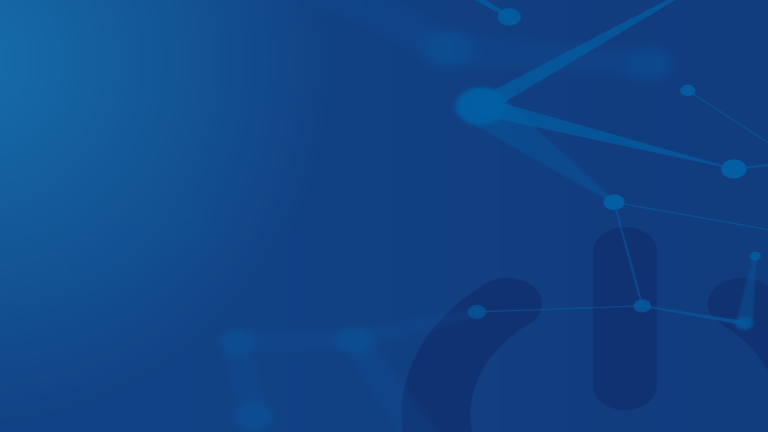
Reproduce this background procedurally as a WebGL 1 fragment shader.

```glsl
precision highp float;
// Deep blue technology backdrop: a soft light at the upper left, a dark
// power symbol at the lower right, and a network of tapered links and round
// nodes at several focus depths, all made from signed distances.

uniform vec2 u_resolution;

const vec3 NODE_BLUE = vec3(0.01, 0.37, 0.64);
const vec3 HAZE_BLUE = vec3(0.05, 0.33, 0.61);

// Coverage of a signed distance, never sharper than one pixel
float cover(float dist, float blur) {
  float soft = max(blur, 0.75 / u_resolution.y);
  return 1.0 - smoothstep(-soft, soft, dist);
}

float node(vec2 p, vec2 center, float radius, float blur) {
  return cover(length(p - center) - radius, blur);
}

// Segment whose half width runs from widthA to widthB
float link(vec2 p, vec2 a, vec2 b, float widthA, float widthB, float blur) {
  vec2 ab = b - a;
  float t = clamp(dot(p - a, ab) / dot(ab, ab), 0.0, 1.0);
  return cover(length(p - a - ab * t) - mix(widthA, widthB, t), blur);
}

// Open ring with round ends and an upright bar in its gap
float powerSymbol(vec2 p) {
  vec2 q = vec2(abs(p.x), p.y);
  vec2 ringEnd = vec2(0.204, 0.257);
  float ring = q.x * ringEnd.y > q.y * ringEnd.x
    ? abs(length(q) - length(ringEnd)) : length(q - ringEnd);
  float bar = length(vec2(q.x, q.y - clamp(q.y, 0.066, 0.379)));
  return min(ring - 0.060, bar - 0.0555);
}

void main() {
  vec2 uv = gl_FragCoord.xy / u_resolution;
  vec2 p = uv * vec2(4.0 / 3.0, 1.0); // wide canvas stretches circles sideways

  // Base gradient and corner light
  vec3 color = mix(vec3(0.067, 0.260, 0.520), vec3(0.067, 0.235, 0.495),
                   smoothstep(0.2, 1.0, uv.x));
  float reach = length((uv - vec2(-0.04, 0.86)) * vec2(1.78, 1.0));
  float light = clamp(1.0 - reach / 0.84, 0.0, 1.0);
  color = mix(color, vec3(0.085, 0.430, 0.670), light);

  // Dim spots in the light
  float spots = max(node(p, vec2(0.318, 0.468), 0.045, 0.05),
                    0.8 * node(p, vec2(0.190, 0.420), 0.065, 0.07));
  color = mix(color, HAZE_BLUE, 0.17 * spots);

  // Power symbol
  color = mix(color, vec3(0.067, 0.195, 0.440),
              0.95 * cover(powerSymbol(p - vec2(1.085, 0.040)), 0.0));

  // Node places: far ones are out of focus
  vec2 farTop = vec2(0.778, 0.886), farRight = vec2(1.128, 0.852);
  vec2 farLeft = vec2(0.411, 0.208), farMid = vec2(0.615, 0.213);
  vec2 farLow = vec2(0.441, 0.035);
  vec2 hub = vec2(0.835, 0.754), top = vec2(0.884, 0.961);
  vec2 fork = vec2(1.066, 0.532), east = vec2(1.274, 0.609);
  vec2 upper = vec2(1.194, 0.791), small = vec2(1.311, 0.407);
  vec2 low = vec2(1.115, 0.292), west = vec2(0.828, 0.278);
  vec2 corner = vec2(1.292, 0.252);

  // Far layer
  float haze = link(p, farTop, vec2(0.573, 1.03), 0.034, 0.040, 0.018);
  haze = max(haze, link(p, farTop, farRight, 0.034, 0.030, 0.018));
  haze = max(haze, link(p, farLeft, farMid, 0.024, 0.022, 0.010));
  haze = max(haze, link(p, farLeft, farLow, 0.024, 0.026, 0.010));
  haze = max(haze, link(p, farMid, west, 0.024, 0.008, 0.010));
  haze = max(haze, link(p, farMid, vec2(0.740, -0.03), 0.024, 0.030, 0.010));
  color = mix(color, HAZE_BLUE, 0.20 * haze);

  float farNodes = node(p, farTop, 0.043, 0.022);
  farNodes = max(farNodes, 0.8 * node(p, farRight, 0.040, 0.022));
  farNodes = max(farNodes, node(p, farLeft, 0.029, 0.014));
  farNodes = max(farNodes, node(p, farMid, 0.032, 0.014));
  farNodes = max(farNodes, node(p, farLow, 0.033, 0.014));
  color = mix(color, NODE_BLUE, 0.30 * farNodes);

  // Broad links between the near and far layers
  float broad = link(p, hub, fork, 0.042, 0.003, 0.005);
  broad = max(broad, link(p, small, corner, 0.003, 0.014, 0.004));
  color = mix(color, NODE_BLUE, 0.38 * broad);

  // Sharp links
  float beams = link(p, hub, vec2(1.172, 1.005), 0.018, 0.004, 0.002);
  beams = max(beams, link(p, hub, east, 0.020, 0.001, 0.002));
  beams = max(beams, link(p, top, vec2(0.815, 1.015), 0.004, 0.007, 0.002));
  color = mix(color, NODE_BLUE, 0.72 * beams);

  float threads = link(p, upper, vec2(1.340, 0.664), 0.0014, 0.0014, 0.0);
  threads = max(threads, link(p, east, vec2(1.340, 0.619), 0.002, 0.003, 0.0));
  threads = max(threads, link(p, fork, vec2(1.340, 0.467), 0.0016, 0.0016, 0.0));
  threads = max(threads, link(p, fork, low, 0.0016, 0.0016, 0.0));
  threads = max(threads, link(p, low, west, 0.0014, 0.0014, 0.0));
  threads = max(threads, link(p, low, corner, 0.0014, 0.005, 0.0015));
  color = mix(color, NODE_BLUE, 0.62 * threads);

  // Near nodes
  float nodes = 0.95 * node(p, hub, 0.043, 0.010);
  nodes = max(nodes, 0.85 * node(p, top, 0.020, 0.002));
  nodes = max(nodes, node(p, fork, 0.018, 0.001));
  nodes = max(nodes, node(p, east, 0.022, 0.001));
  nodes = max(nodes, 0.9 * node(p, upper, 0.013, 0.001));
  nodes = max(nodes, 0.8 * node(p, small, 0.010, 0.001));
  nodes = max(nodes, 0.75 * node(p, low, 0.015, 0.001));
  nodes = max(nodes, 0.6 * node(p, west, 0.016, 0.002));
  nodes = max(nodes, 0.5 * node(p, corner, 0.016, 0.006));
  color = mix(color, NODE_BLUE, nodes);

  gl_FragColor = vec4(color, 1.0);
}
```
